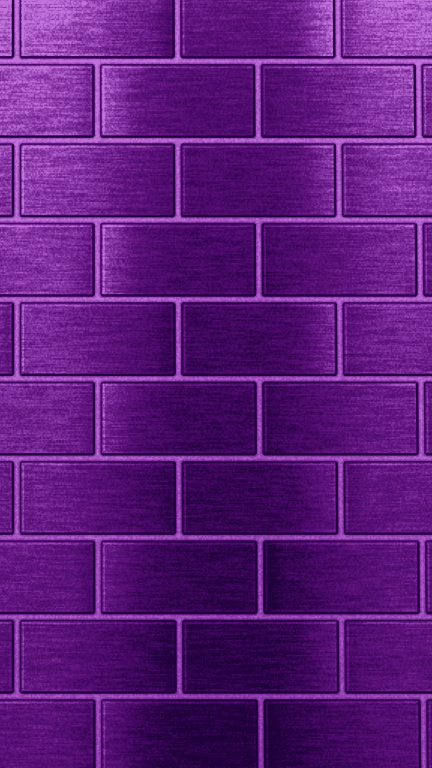
Reproduce this texture procedurally as a WebGL 1 fragment shader.

```glsl
precision highp float;
// Brushed purple metal bricks in running bond with bevelled edges and pale joints.
uniform vec2 u_resolution;

// Lengths are in canvas widths, y runs down from the top edge.
const float ROW_PITCH = 0.1838;
const float FIRST_JOINT_Y = 0.1415;
const float FIRST_JOINT_X = 0.0390;
const float BRICK_PITCH = 0.3715;
const float PITCH_GROWTH = 0.0030;   // bricks widen slightly downwards
const float JOINT = 0.0150;
const float CORNER = 0.006;
const float BRUSH_AMOUNT = 0.24;
const float GRAIN_AMOUNT = 0.26;
const vec2 BRUSH_SCALE = vec2(22.0, 290.0);
const float GRAIN_SCALE = 288.0;

const vec3 DEEP = vec3(0.12, 0.00, 0.23);
const vec3 DARK = vec3(0.27, 0.03, 0.39);
const vec3 MID = vec3(0.38, 0.08, 0.50);
const vec3 LIGHT = vec3(0.54, 0.22, 0.66);
const vec3 PALE = vec3(0.76, 0.45, 0.86);

float hash(vec2 p) {
  vec3 a = fract(p.xyx * 0.1031);
  a += dot(a, a.yzx + 33.33);
  return fract((a.x + a.y) * a.z);
}

float noise(vec2 p) {
  vec2 i = floor(p), f = fract(p);
  f = f * f * (3.0 - 2.0 * f);
  return mix(mix(hash(i), hash(i + vec2(1.0, 0.0)), f.x),
             mix(hash(i + vec2(0.0, 1.0)), hash(i + 1.0), f.x), f.y);
}

// Five-step purple ramp, tone from 0 to 1
vec3 ramp(float tone) {
  float t = clamp(tone, 0.0, 1.0) * 4.0;
  vec3 c = mix(DEEP, DARK, clamp(t, 0.0, 1.0));
  c = mix(c, MID, clamp(t - 1.0, 0.0, 1.0));
  c = mix(c, LIGHT, clamp(t - 2.0, 0.0, 1.0));
  return mix(c, PALE, clamp(t - 3.0, 0.0, 1.0));
}

float roundedBox(vec2 p, vec2 halfSize, float r) {
  vec2 q = abs(p) - halfSize + r;
  return length(max(q, 0.0)) + min(max(q.x, q.y), 0.0) - r;
}

// Soft line of the given half width around a distance
float line(float d, float at, float halfWidth, float px) {
  return 1.0 - smoothstep(halfWidth - 0.5 * px, halfWidth + px, abs(d - at));
}

// Reflection: dark towards the middle of the wall, glowing at outward brick ends
float faceTone(vec2 p, float depth, float centreX, float u, vec2 id) {
  float lit = smoothstep(0.06, 0.44, abs(p.x - 0.52));
  float outward = u * sign(centreX - 0.5);
  float inner = 1.0 - smoothstep(0.14, 0.24, abs(centreX - 0.5));
  float vary = hash(id + 17.0);
  float tone = mix(0.99, 0.42, pow(depth, 0.65)) - 0.05 * p.x;
  tone -= mix(0.46, 0.36, depth) * (1.0 - lit);
  tone += inner * mix(0.26, 0.12, depth) * (0.7 + 0.6 * vary) * smoothstep(0.4, 0.98, outward);
  tone -= (1.0 - inner) * (0.05 + 0.18 * vary * vary) * smoothstep(0.7, 1.0, -outward);
  return tone + 0.05 * (hash(id + 5.0) - 0.5);
}

void main() {
  float px = 1.0 / u_resolution.x;
  vec2 p = vec2(gl_FragCoord.x, u_resolution.y - gl_FragCoord.y) * px;
  float depth = 1.0 - gl_FragCoord.y / u_resolution.y;

  // Brick cell, with every other row shifted by half a brick
  float row = floor((p.y - FIRST_JOINT_Y) / ROW_PITCH);
  float pitch = BRICK_PITCH + PITCH_GROWTH * p.y;
  float startX = FIRST_JOINT_X + 0.5 * pitch * (1.0 - mod(row, 2.0));
  float column = floor((p.x - startX) / pitch);
  vec2 id = vec2(column, row) + 20.0;
  vec2 centre = vec2(startX + (column + 0.5) * pitch,
                     FIRST_JOINT_Y + (row + 0.5) * ROW_PITCH);
  vec2 local = p - centre;
  vec2 halfSize = 0.5 * (vec2(pitch, ROW_PITCH) - JOINT);
  float d = roundedBox(local, halfSize, CORNER);

  // Nearest side: right and bottom fall in shade, left and top catch light
  vec2 gap = abs(local) - halfSize;
  float facing = gap.x > gap.y ? local.x : local.y;
  float shade = step(0.0, facing);

  // Brushed face with bevel; texture is stronger where light falls
  float brush = noise(p * BRUSH_SCALE) - 0.5;
  float grain = noise(p * GRAIN_SCALE) - 0.5;
  float face = faceTone(p, depth, centre.x, local.x / halfSize.x, id);
  float strength = mix(0.65, 1.0, clamp(face * 1.3, 0.0, 1.0));
  face += strength * (BRUSH_AMOUNT * brush + GRAIN_AMOUNT * grain);
  face += mix(0.24, 0.08, shade) * line(d, -0.0070, 0.0015, px);

  // Pale joint with a bright crest, then the dark seam around each brick
  float crest = smoothstep(0.001, 0.5 * JOINT, d);
  float joint = mix(0.86, 0.66, depth) + 0.16 * crest;
  joint -= 0.12 * smoothstep(0.25, 0.6, p.x) * (1.0 - p.x);
  joint += 0.6 * GRAIN_AMOUNT * grain;
  float tone = mix(face, joint, smoothstep(-px, px, d));
  float seam = mix(0.70 * line(d, -0.0008, 0.0010, px),
                   0.95 * line(d, -0.0014, 0.0020, px), shade);
  tone = mix(tone, 0.0, seam);

  gl_FragColor = vec4(ramp(tone), 1.0);
}
```
